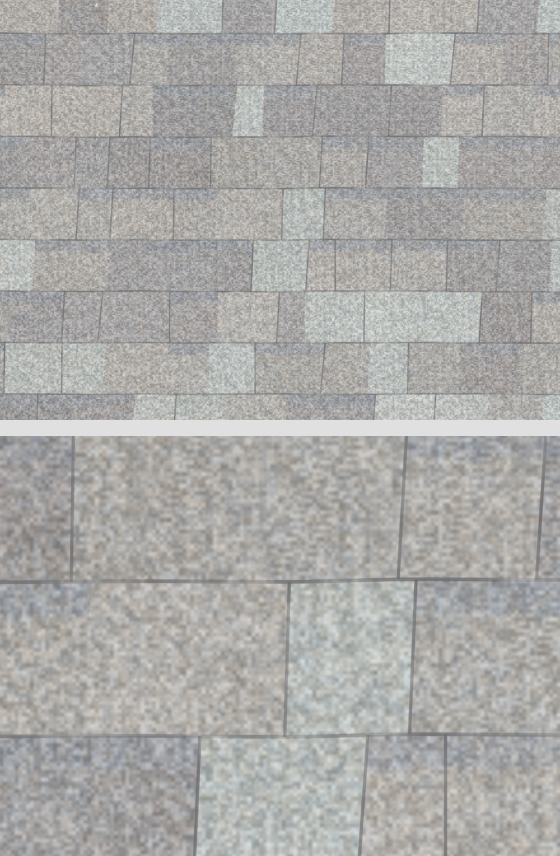
Top: the whole. Bottom: its middle third, enlarged.
Reproduce this texture procedurally as a Shadertoy shader.

```glsl
// Weathered grey roof shingles: staggered courses of uneven, granular tabs.

const float COURSE_HEIGHT = 0.1227;  // lengths are fractions of canvas height
const float COURSE_OFFSET = 0.061;
const float TAB_WIDTH = 0.122;
const float TAB_JITTER = 0.68;       // in tab widths
const float TAB_SLANT = 0.10;
const float JOINT_WIDTH = 0.0022;
const float COURSE_LINE_WIDTH = 0.0026;
const float JOINT_SHARE = 0.55;
const float LIGHT_SHARE = 0.18;
const float WARM_SHARE = 0.40;
const float SHADOW_SHARE = 0.50;
const float SHADOW_DEPTH = 0.22;     // in course heights
const float GRAIN_COARSE = 190.0;
const float GRAIN_FINE = 330.0;
const float GRAIN_STRENGTH = 0.15;
const float CHIP_SPACING = 0.18;
const float CHIP_SHARE = 0.12;

const vec3 DARK_TAB = vec3(0.640, 0.632, 0.630);
const vec3 WARM_TAB = vec3(0.690, 0.680, 0.664);
const vec3 LIGHT_TAB = vec3(0.728, 0.745, 0.734);
const vec3 SHADOW = vec3(0.612, 0.622, 0.638);
const vec3 SEAM = vec3(0.43, 0.43, 0.44);
const vec3 CHIP = vec3(0.88, 0.88, 0.86);

float hash(vec2 p) {
    return fract(sin(dot(p, vec2(127.1, 311.7))) * 43758.5453);
}

float noise(vec2 p) {
    vec2 i = floor(p), f = fract(p);
    f = f * f * (3.0 - 2.0 * f);
    return mix(mix(hash(i), hash(i + vec2(1, 0)), f.x),
               mix(hash(i + vec2(0, 1)), hash(i + vec2(1, 1)), f.x), f.y);
}

// Smooth coverage of a line of the given width at distance d
float line(float d, float width, float pixel) {
    return 1.0 - smoothstep(0.5 * width - 0.5 * pixel, 0.5 * width + pixel, d);
}

// Left edge of a tab, in tab widths, leaning right towards the top
float tabEdge(vec2 id, float height) {
    return id.x + TAB_JITTER * (hash(id) - 0.5)
         + TAB_SLANT * hash(id + 31.7) * (height - 0.5);
}

vec3 tabColor(vec2 id) {
    float pick = hash(id + 5.3);
    vec3 color = pick < LIGHT_SHARE ? LIGHT_TAB
               : pick < LIGHT_SHARE + WARM_SHARE ? WARM_TAB : DARK_TAB;
    color += 0.035 * (hash(id + 9.1) - 0.5);
    return color + vec3(0.012, 0.0, -0.008) * (hash(id + 14.9) - 0.5);
}

// Rare pale chips lying on the surface
float chips(vec2 p, float pixel) {
    vec2 id = floor(p / CHIP_SPACING);
    vec2 center = 0.2 + 0.6 * vec2(hash(id + 2.6), hash(id + 7.2));
    vec2 d = p - (id + center) * CHIP_SPACING;
    d.x -= 0.4 * d.y;
    float radius = mix(0.002, 0.004, hash(id + 3.8));
    float shape = length(d * vec2(1.5, 0.8)) - radius;
    return step(hash(id + 11.4), CHIP_SHARE) * (1.0 - smoothstep(-pixel, pixel, shape));
}

void mainImage(out vec4 fragColor, in vec2 fragCoord) {
    vec2 p = fragCoord / iResolution.y;
    float pixel = 1.0 / iResolution.y;

    // Course and tab containing this point
    float wobble = 0.003 * (noise(p * vec2(9.0, 3.0)) - 0.5);
    float v = (p.y - COURSE_OFFSET + wobble) / COURSE_HEIGHT;
    float course = floor(v), height = v - course;
    float u = p.x / TAB_WIDTH + hash(vec2(course, 71.3));
    vec2 edgeId = vec2(floor(u + 0.5), course);
    float edgeDistance = (u - tabEdge(edgeId, height)) * TAB_WIDTH;
    vec2 leftId = edgeId - vec2(1, 0);
    float side = smoothstep(-pixel, pixel, edgeDistance);
    vec2 id = edgeDistance < 0.0 ? leftId : edgeId;
    vec3 color = mix(tabColor(leftId), tabColor(edgeId), side);

    // Bluish band below the course above, absent on light tabs
    float hasShadow = step(hash(id + 21.5), SHADOW_SHARE) * step(LIGHT_SHARE, hash(id + 5.3));
    float ragged = 0.05 * (noise(p * 90.0) - 0.5);
    float band = smoothstep(-0.03, 0.03, height + ragged - 1.0 + SHADOW_DEPTH);
    color = mix(color, SHADOW, 0.8 * hasShadow * band);

    // Broad weathering and mineral granules
    color += 0.025 * (noise(p * 7.0) - 0.5);
    float grain = noise(p * GRAIN_COARSE) + noise(p * GRAIN_FINE + 40.0) - 1.0;
    color += GRAIN_STRENGTH * grain;
    color += vec3(0.03, 0.0, -0.03) * (noise(p * 150.0 + 17.0) - 0.5);

    // Joints between tabs and the line under each course, unevenly worn
    float wear = noise(p * vec2(28.0, 40.0) + 60.0);
    float joint = line(abs(edgeDistance), JOINT_WIDTH, pixel)
                * step(hash(edgeId + 44.4), JOINT_SHARE);
    float courseLine = line(min(height, 1.0 - height) * COURSE_HEIGHT, COURSE_LINE_WIDTH, pixel);
    color = mix(color, SEAM, joint * mix(0.4, 0.9, wear));
    color = mix(color, SEAM, courseLine * mix(0.15, 0.85, wear));

    color = mix(color, CHIP, chips(p, pixel));
    fragColor = vec4(clamp(color, 0.0, 1.0), 1.0);
}
```
